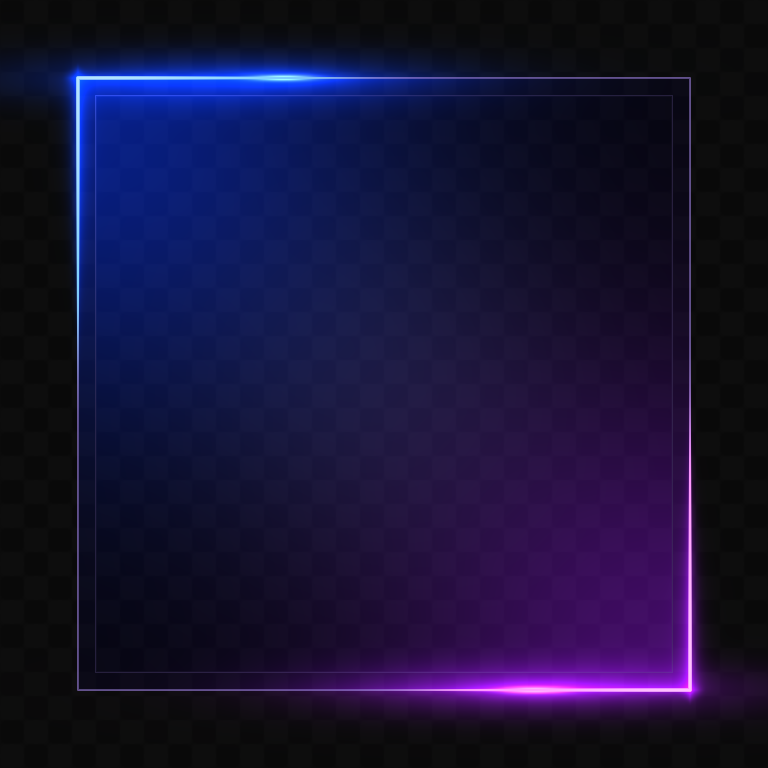
Reproduce this background procedurally as a Shadertoy shader.

```glsl
// A square neon frame over a faint dark checkerboard, lit blue from the upper left
// and violet from the lower right. Box distances draw the outlines; one corner-light
// function, reused with a half turn, adds the halos, tapered beams and flares.

#define FRAME_HALF 0.3985
#define INNER_HALF 0.3755
#define LINE_HALF 0.0008
#define CHECKER_CELLS 32.0
#define HALO_HEIGHT 0.034
#define BEAM_LENGTH 0.46
#define BLUE_FLARE 0.267
#define VIOLET_FLARE 0.202

const float PI = 3.14159265;
const vec3 LILAC = vec3(0.56, 0.46, 0.80);
const vec3 BLUE = vec3(0.01, 0.20, 0.95);
const vec3 SKY = vec3(0.45, 0.80, 1.00);
const vec3 VIOLET = vec3(0.56, 0.05, 0.85);
const vec3 PINK = vec3(1.00, 0.55, 1.00);

float bell(float x, float width) {
    x /= width;
    return exp(-x * x);
}

float boxDistance(vec2 p, float halfSize) {
    vec2 q = abs(p) - halfSize;
    return length(max(q, 0.0)) + min(max(q.x, q.y), 0.0);
}

// Antialiased line whose coverage stays steady when thinner than a pixel
float stroke(float d, float halfWidth, float pixel) {
    return clamp((halfWidth - abs(d)) / pixel + 0.5, 0.0, 1.0)
         * min(1.0, 2.0 * halfWidth / pixel + 0.15);
}

// Alternating squares with softened borders
float checker(vec2 p) {
    vec2 wave = sin(PI * CHECKER_CELLS * p);
    return smoothstep(-0.12, 0.12, wave.x * wave.y);
}

// Dark glass lit from two opposite corners, with a slate centre
vec3 panelColor(vec2 p) {
    float blueReach = length(p - vec2(-0.40, 0.37));
    float violetReach = length(p - vec2(0.39, -0.39));
    vec3 color = vec3(0.025, 0.024, 0.055);
    color += vec3(0.005, 0.10, 0.47) * bell(blueReach, 0.40);
    color += vec3(0.24, 0.025, 0.35) * bell(violetReach, 0.38);
    color += vec3(0.065, 0.065, 0.10) * bell(length(p), 0.26);
    return color;
}

// Light about a corner at the origin: the frame runs along +x and along -y
vec3 cornerLight(vec2 p, float flareAt, vec3 glow, vec3 hot) {
    float along = bell(p.x - 0.20, 0.27);
    float start = smoothstep(-0.022, 0.004, p.x);
    float haze = 0.48 * along * bell(p.y, HALO_HEIGHT);
    float rim = 0.75 * bell(p.x - 0.10, 0.27) * start * exp(-abs(p.y) / 0.008);

    // Upright beam, wide at the corner and tapering to a point
    float taper = smoothstep(-BEAM_LENGTH, 0.0, p.y) * smoothstep(0.022, -0.004, p.y);
    float beam = 0.9 * taper * exp(-abs(p.x) / (0.001 + 0.008 * taper));

    // Lens flare lying on the horizontal edge
    float offset = p.x - flareAt;
    float flare = bell(offset, 0.036) * bell(p.y, 0.0038);
    float bloom = bell(offset, 0.07) * bell(p.y, 0.012);
    return glow * (haze + rim + beam + 0.45 * bloom)
         + mix(hot, vec3(1.0), 0.6) * flare;
}

// How strongly a frame point is heated by the corner at the origin
float cornerHeat(vec2 p) {
    return smoothstep(0.50, 0.02, abs(p.x) + abs(p.y));
}

void mainImage(out vec4 fragColor, in vec2 fragCoord) {
    float canvas = min(iResolution.x, iResolution.y);
    float pixel = 1.0 / canvas;
    vec2 p = (fragCoord - 0.5 * iResolution.xy) / canvas;
    float outer = boxDistance(p, FRAME_HALF);
    float inner = boxDistance(p, INNER_HALF);

    // Backdrop and translucent panel
    float tile = checker(p);
    vec3 color = vec3(0.037 + 0.014 * tile);
    float inside = smoothstep(pixel, -pixel, outer);
    vec3 panel = panelColor(p) + 0.013 * (tile - 0.5);
    float margin = smoothstep(-pixel, pixel, inner);
    panel = mix(panel, panel * 0.85 + vec3(0.012, 0.010, 0.018), margin);
    color = mix(color, panel, inside);

    // Coordinates from the two lit corners, the second turned half way round
    vec2 fromBlue = p - vec2(-FRAME_HALF, FRAME_HALF);
    vec2 fromViolet = vec2(FRAME_HALF, -FRAME_HALF) - p;
    float blueHeat = cornerHeat(fromBlue);
    float violetHeat = cornerHeat(fromViolet);

    // Fine inner outline
    vec3 innerTint = mix(vec3(0.24, 0.20, 0.36), vec3(0.30, 0.36, 0.85), blueHeat);
    color = mix(color, innerTint, 0.55 * stroke(inner, LINE_HALF, pixel));

    // Coloured light
    color += cornerLight(fromBlue, BLUE_FLARE, BLUE, SKY);
    color += cornerLight(fromViolet, VIOLET_FLARE, VIOLET, PINK);

    // Outer outline, hotter and thicker toward the lit corners
    float heat = max(blueHeat, violetHeat);
    vec3 lineTint = mix(LILAC, SKY, smoothstep(0.0, 0.5, blueHeat));
    lineTint = mix(lineTint, PINK, smoothstep(0.0, 0.5, violetHeat));
    lineTint = mix(lineTint, vec3(1.0), 0.45 * heat * heat);
    color = mix(color, lineTint, stroke(outer, LINE_HALF + 0.0015 * heat, pixel));

    fragColor = vec4(clamp(color, 0.0, 1.0), 1.0);
}
```
